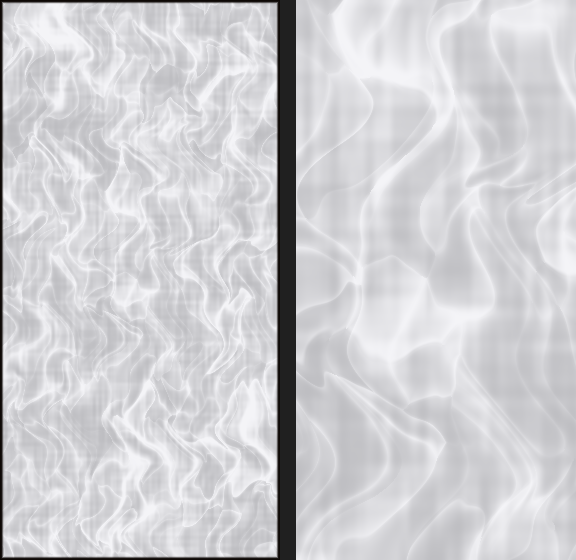
Left, the full canvas; right, a detail of the centre.
Give the GLSL for this texture, as a WebGL 2 fragment shader.

```glsl
#version 300 es
precision highp float;
uniform vec2 u_resolution;
out vec4 fragColor;

#define CELLS vec2(7.5, 4.2)
#define FINE_CELLS vec2(15.0, 8.0)
#define VEIN_FALLOFF 5.0
#define CREASE 0.05
#define WARP 0.035
#define JITTER 0.045
#define CONTRAST 1.1
#define SHADE vec3(0.74, 0.74, 0.755)
#define LIGHT vec3(0.955, 0.955, 0.968)
#define FRAME vec3(0.05, 0.03, 0.02)
#define FRAME_EDGE vec2(0.0039, 0.0148)

vec2 hash2(vec2 p) {
    vec3 q = fract(p.xyx * vec3(0.1031, 0.1030, 0.0973));
    q += dot(q, q.yzx + 33.33);
    return fract((q.xx + q.yz) * q.zy);
}

float noise(vec2 p) {
    vec2 cell = floor(p), f = fract(p);
    f = f * f * (3.0 - 2.0 * f);
    float low = mix(hash2(cell).x, hash2(cell + vec2(1, 0)).x, f.x);
    float high = mix(hash2(cell + vec2(0, 1)).x, hash2(cell + vec2(1, 1)).x, f.x);
    return mix(low, high, f.y);
}

// Cell borders that glow by a different amount on each side
float veins(vec2 p) {
    vec2 cell = floor(p), f = fract(p);
    float nearest = 9.0, second = 9.0;
    float glow = 0.0, otherGlow = 0.0;
    for (int y = -1; y <= 1; y++) {
        for (int x = -1; x <= 1; x++) {
            vec2 offset = vec2(x, y);
            vec2 id = cell + offset;
            float d = length(offset + hash2(id) - f);
            float strength = hash2(id + 71.0).y;
            if (d < nearest) {
                second = nearest;
                otherGlow = glow;
                nearest = d;
                glow = strength;
            } else if (d < second) {
                second = d;
                otherGlow = strength;
            }
        }
    }
    float gap = second - nearest;
    float side = smoothstep(0.0, CREASE, gap);
    float blended = mix(0.5 * (glow + otherGlow), glow, side);
    float crease = 0.35 * (1.0 - side) * abs(glow - otherGlow);
    return blended * exp(-VEIN_FALLOFF * gap) - crease;
}

// Layered sines bend the cells, narrow columns make their outlines ragged
vec2 warp(vec2 p) {
    vec2 bend = sin(p.yx * vec2(13.0, 17.0) + vec2(0.7, 2.1));
    bend += 0.6 * sin(p.yx * vec2(31.0, 37.0) + 3.0 * p + vec2(4.0, 1.3));
    p += WARP * bend;
    p.x += 0.045 * (noise(p * vec2(18.0, 13.0) + 5.0) - 0.5);
    p.y += JITTER * (noise(p * vec2(38.0, 9.0)) - 0.5);
    p.y += 2.5 * JITTER * (noise(p * vec2(15.0, 7.0) + 40.0) - 0.5);
    return p;
}

void main() {
    vec2 p = gl_FragCoord.xy / u_resolution.x;
    float top = u_resolution.y / u_resolution.x;
    vec2 q = warp(p);

    // Bright veins over soft clouds
    float tone = 0.08 + 0.65 * veins(q * CELLS + 11.0);
    tone += 0.45 * veins(q * FINE_CELLS + 37.0);
    float cloud = 0.6 * noise(q * vec2(13.0, 8.0) + 19.0);
    cloud += 0.4 * noise(q * vec2(32.0, 18.0) + 63.0);
    tone += 0.45 * cloud;

    // Woven streaks, long upright and fainter level ones
    float upright = noise(p * vec2(95.0, 11.0) + 7.0);
    float level = noise(p * vec2(9.0, 75.0) + 23.0);
    tone += 0.22 * (upright - 0.5) + 0.14 * (level - 0.5);

    tone = smoothstep(0.0, 1.0, 0.5 + CONTRAST * (tone - 0.5));
    vec3 color = mix(SHADE, LIGHT, tone);

    // Dark frame
    vec2 inset = min(p, vec2(1.0, top) - p);
    float inside = smoothstep(FRAME_EDGE.x, FRAME_EDGE.y, min(inset.x, inset.y));
    fragColor = vec4(mix(FRAME, color, inside), 1.0);
}
```
